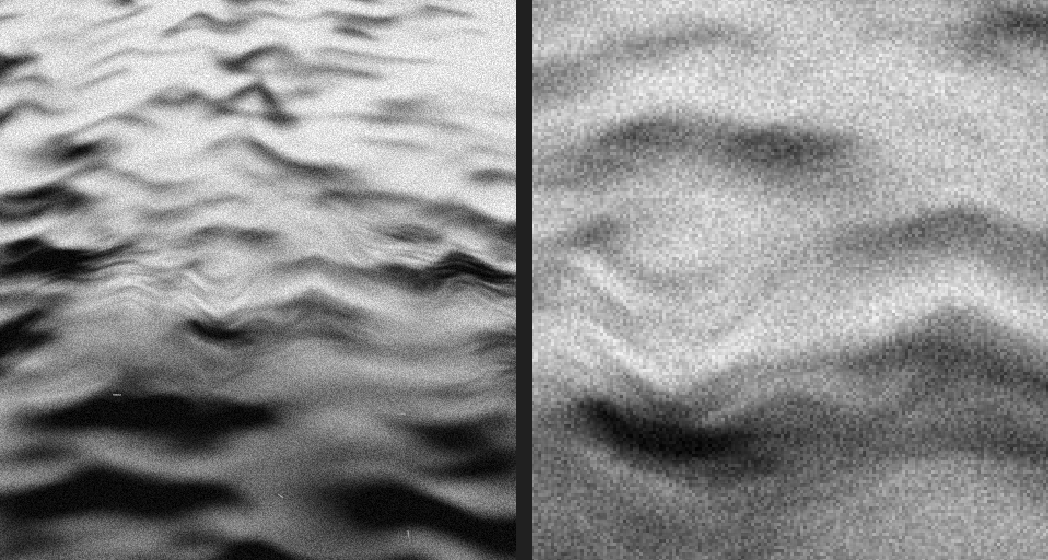
Left, the full canvas; right, a detail of the centre.
Give the GLSL for this texture, as a Shadertoy shader.

```glsl
#define ROWS 7.5
#define FOCUS_Y 0.48
#define FOCUS_WIDTH 0.17
#define NEAR_LIGHT 0.43
#define FAR_LIGHT 0.95
#define SWELL_DEPTH 0.72
#define CHOP_DEPTH 0.34
#define STREAK_DEPTH 0.30
#define RIPPLE_DEPTH 0.42
#define GRAIN 0.12
#define GRAIN_CELLS 512.0
#define DUST_COUNT 7

float hash(vec2 p) {
    vec3 a = fract(vec3(p.xyx) * 0.1031);
    a += dot(a, a.yzx + 33.33);
    return fract((a.x + a.y) * a.z);
}

vec2 gradient(vec2 cell) {
    float angle = 6.2832 * hash(cell + 57.0);
    return vec2(cos(angle), sin(angle));
}

float gradientNoise(vec2 p) {
    vec2 i = floor(p), f = p - i;
    vec2 u = f * f * f * (f * (f * 6.0 - 15.0) + 10.0);
    vec2 e = vec2(0.0, 1.0);
    float low = mix(dot(gradient(i), f), dot(gradient(i + e.yx), f - e.yx), u.x);
    float high = mix(dot(gradient(i + e), f - e), dot(gradient(i + 1.0), f - 1.0), u.x);
    return mix(low, high, u.y);
}

// Plane of the sea: waves shrink towards the top
vec2 seaPlane(vec2 p) {
    float depth = 1.3 - 0.85 * p.y;
    return vec2((p.x - 0.46) / depth, -log(depth) / 0.85);
}

// Dark wave faces with a crisp, peaked crest and a fading foot
float waveFaces(vec2 q, float rows, float seed, float softness) {
    float bend = gradientNoise(q * vec2(3.0, 1.6) + seed);
    float phase = q.y * rows + 1.5 * sqrt(bend * bend + 0.004)
        + 0.7 * gradientNoise(q * vec2(1.7, 2.0) + seed + 9.0)
        + 0.16 * gradientNoise(q * vec2(9.0, 7.0) + seed + 4.0);
    float row = floor(phase), f = phase - row;
    float cover = gradientNoise(vec2(q.x * rows * 0.35 + seed, row * 7.37 + 0.5));
    return smoothstep(-0.2, 0.32, cover) * smoothstep(0.0, 0.7, f)
        * (1.0 - smoothstep(1.0 - softness, 1.0, f));
}

// Fine wrinkles on the water in the zone of focus
float ripples(vec2 q) {
    q.y += 0.07 * gradientNoise(q * vec2(4.0, 6.0)) + 0.03 * gradientNoise(q * 11.0 + 5.0);
    return gradientNoise(q * vec2(11.0, 42.0))
        + 0.55 * gradientNoise(q * vec2(24.0, 85.0) + 13.0);
}

float segmentDistance(vec2 p, vec2 a, vec2 span) {
    p -= a;
    return length(p - span * clamp(dot(p, span) / dot(span, span), 0.0, 1.0));
}

float dust(vec2 p) {
    float mark = 0.0;
    for (int i = 0; i < DUST_COUNT; i++) {
        float k = float(i) + 1.0;
        vec2 start = vec2(0.92 * hash(vec2(k, 3.0)), 0.6 * hash(vec2(k, 8.0)));
        float angle = 6.2832 * hash(vec2(k, 15.0));
        vec2 span = vec2(cos(angle), sin(angle)) * mix(0.001, 0.015, hash(vec2(k, 21.0)));
        mark = max(mark, 1.0 - smoothstep(0.0004, 0.0018, segmentDistance(p, start, span)));
    }
    return mark;
}

void mainImage(out vec4 fragColor, in vec2 fragCoord) {
    vec2 p = fragCoord / iResolution.y;
    vec2 q = seaPlane(p);
    float offset = (p.y - FOCUS_Y) / FOCUS_WIDTH;
    float focus = exp(-offset * offset);
    float softness = mix(0.42, 0.16, focus);

    // Sky light, broad swell and smaller chop
    float swell = waveFaces(q, ROWS, 3.7, softness);
    float chop = waveFaces(q + vec2(0.3, 0.05), ROWS * 1.9, 21.3, softness + 0.1);
    float tone = mix(NEAR_LIGHT, FAR_LIGHT, smoothstep(0.0, 0.95, p.y));
    tone -= SWELL_DEPTH * swell + CHOP_DEPTH * chop;

    // Soft reflected streaks following the swell
    vec2 flow = q + vec2(0.0, 0.14 * gradientNoise(q * vec2(2.6, 2.0) + 31.0));
    tone += STREAK_DEPTH * (gradientNoise(flow * vec2(2.4, 11.0) + 40.0)
        + 0.5 * gradientNoise(flow * vec2(4.0, 25.0) + 70.0));

    // Wrinkles, strongest in the darker patches
    float rough = smoothstep(-0.25, 0.35, gradientNoise(q * vec2(3.0, 7.0) + 17.0));
    tone += RIPPLE_DEPTH * focus * (0.2 + 0.6 * rough + 0.3 * swell) * ripples(flow);

    // Film tone limits, dust and grain
    tone = 0.045 + 0.85 * smoothstep(-0.12, 1.0, tone);
    tone = mix(tone, 0.75, 0.7 * dust(p));
    vec2 cell = floor(p * GRAIN_CELLS);
    float grain = hash(cell) + hash(cell + 311.0) - 1.0;
    grain += 0.6 * gradientNoise(p * GRAIN_CELLS * 0.53);
    tone += GRAIN * grain * (0.45 + 0.55 * smoothstep(0.0, 0.4, tone));
    fragColor = vec4(vec3(clamp(tone, 0.0, 1.0)), 1.0);
}
```
